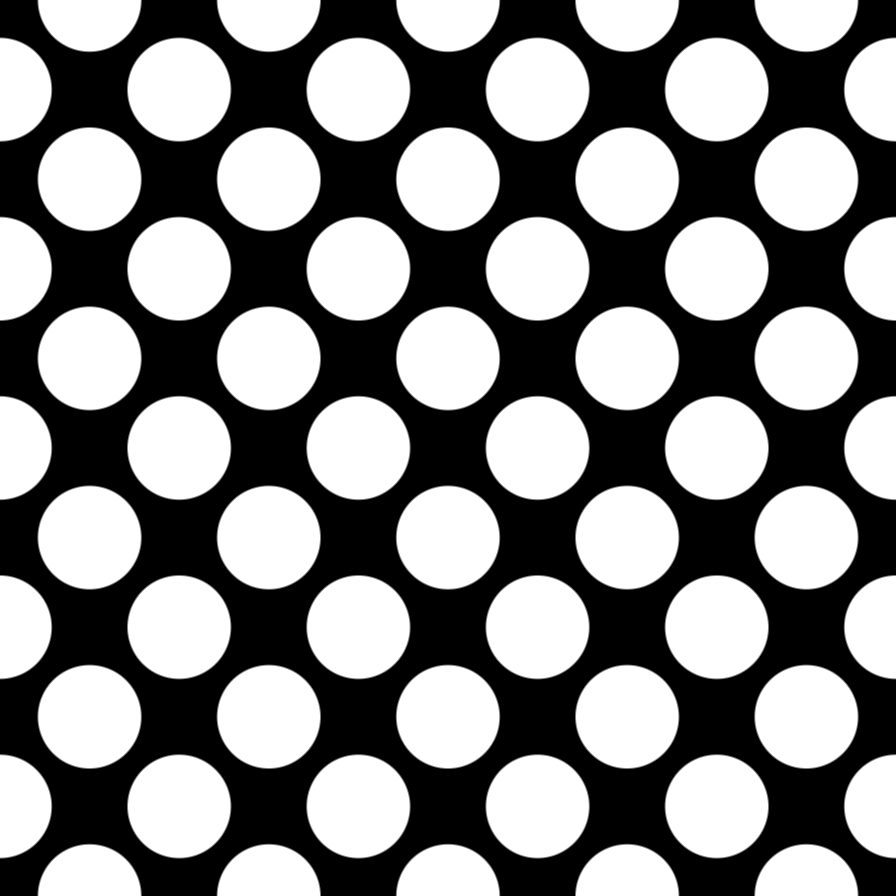
Write a three.js fragment shader that draws this pattern.

```glsl
varying vec2 vUv;

const float REPEATS = 5.0;         // cells across and up, two dots in each
const float DOT_RADIUS = 0.0577;   // in canvas widths
const float EDGE_WIDTH = 0.0022;   // soft rim, in canvas widths
const vec3 GROUND_COLOR = vec3(0.0);
const vec3 DOT_COLOR = vec3(1.0);

// Distance to the nearest point of a unit square lattice through the given point
float latticeDistance(vec2 p, vec2 point) {
  return length(fract(p - point + 0.5) - 0.5);
}

void main() {
  vec2 cell = vUv * REPEATS;

  // Two interleaved lattices form the staggered rows
  float centerDistance = min(
    latticeDistance(cell, vec2(0.5, 0.0)),
    latticeDistance(cell, vec2(0.0, 0.5))
  ) / REPEATS;

  // Smooth coverage across the rim
  float coverage = clamp(0.5 - (centerDistance - DOT_RADIUS) / EDGE_WIDTH, 0.0, 1.0);

  gl_FragColor = vec4(mix(GROUND_COLOR, DOT_COLOR, coverage), 1.0);
}
```
